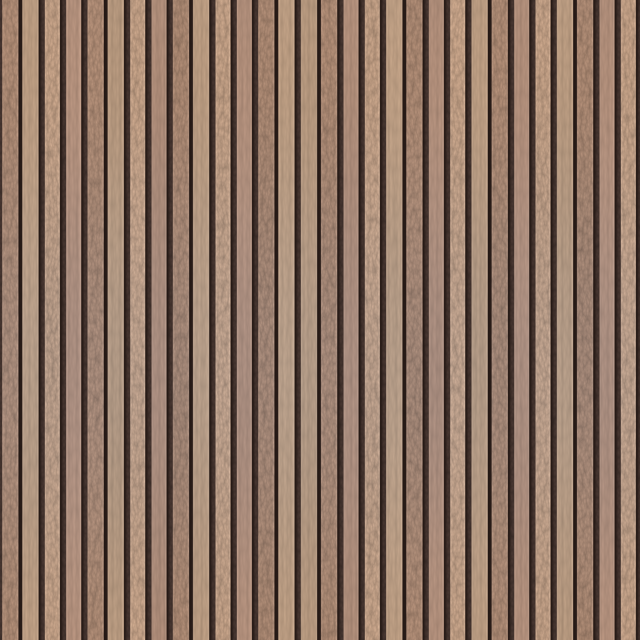
Reproduce this texture procedurally as a Shadertoy shader.

```glsl
const float SLATS = 30.0;
const float SHIFT = 0.045;        // grooves sit slightly left of the even pitch
const float MIRROR_AT = 14.0;     // slat where the board order reverses
const float NARROW_GROOVE = 0.088; // half widths, in slat pitches
const float WIDE_GROOVE = 0.145;

const vec3 FELT = vec3(0.25, 0.19, 0.17);
const vec3 SHADOW = vec3(0.13, 0.085, 0.07);
const vec3 WOOD[4] = vec3[4](
    vec3(0.61, 0.495, 0.425),     // dark, coarse
    vec3(0.695, 0.59, 0.50),      // pale, smooth
    vec3(0.695, 0.58, 0.495),     // pale, coarse
    vec3(0.66, 0.54, 0.475));     // rosy, smooth

float hash(vec2 p) {
    p = fract(p * vec2(0.1031, 0.1137));
    p += dot(p, p.yx + 33.33);
    return fract((p.x + p.y) * p.x * 17.0);
}

// Distance to the nearest scattered point
float cellular(vec2 p) {
    vec2 cell = floor(p);
    float nearest = 2.0;
    for (int y = -1; y <= 1; y++) {
        for (int x = -1; x <= 1; x++) {
            vec2 c = cell + vec2(x, y);
            vec2 point = c + vec2(hash(c), hash(c + 71.7));
            nearest = min(nearest, length(point - p));
        }
    }
    return nearest;
}

// Four boards in turn, reversed past the mirror slat
float boardKind(float slat) {
    return slat < MIRROR_AT ? mod(slat, 4.0) : mod(15.0 - slat, 4.0);
}

// Only the dark and pale smooth boards meet in a tight joint
float grooveHalf(float kindA, float kindB) {
    return abs(kindA + kindB - 1.0) < 0.5 ? NARROW_GROOVE : WIDE_GROOVE;
}

// Wavering short fibres
float coarseGrain(vec2 p, float seed) {
    float bend = 0.05 * sin(p.y * 23.0 + seed * 40.0) + 0.03 * sin(p.y * 61.0 + seed * 17.0);
    vec2 q = vec2(p.x + bend, p.y) + seed * vec2(13.0, 7.0);
    float fibres = 0.5 - cellular(q * vec2(6.0, 65.0));
    float pores = 0.5 - cellular(q * vec2(10.0, 160.0) + 50.0);
    return 0.20 * fibres + 0.12 * pores;
}

// Long straight streaks with a little fine fleck
float smoothGrain(vec2 p, float seed) {
    float phase = seed * 50.0 + 0.5 * sin(p.y * 5.0 + seed * 20.0);
    float streaks = sin(p.x * 19.0 + phase) + 0.7 * sin(p.x * 33.0 - phase * 1.7);
    float fleck = 0.5 - cellular(p * vec2(8.0, 45.0) + seed * 90.0);
    return 0.022 * streaks + 0.085 * fleck;
}

vec3 woodColor(float kind, vec2 p, float seed) {
    bool coarse = mod(kind, 2.0) < 0.5;
    float grain = coarse ? coarseGrain(p, seed) : smoothGrain(p, seed);
    float drift = 0.012 * sin(p.y * 9.0 + seed * 30.0) + 0.035 * (seed - 0.5);
    float warmth = 0.012 * cos(p.y * 6.28 + 0.5);
    return WOOD[int(kind + 0.5)] * (1.0 + grain + drift) + warmth * vec3(1.0, 0.0, -1.0);
}

// Felt with the left board's shadow; tight joints stay nearly black
vec3 grooveColor(float side, float halfWidth, vec2 p) {
    float lit = smoothstep(-halfWidth, halfWidth * 0.3, side);
    float openness = step(0.5 * (NARROW_GROOVE + WIDE_GROOVE), halfWidth);
    float fuzz = 0.5 - cellular(p * vec2(7.0, 130.0));
    return mix(SHADOW, FELT * (1.0 + 0.25 * fuzz), lit * mix(0.2, 1.0, openness));
}

void mainImage(out vec4 fragColor, in vec2 fragCoord) {
    vec2 uv = fragCoord / iResolution.xy;
    vec2 p = vec2(uv.x * SLATS + SHIFT, uv.y);
    float slat = floor(p.x);
    float across = fract(p.x);
    float seed = hash(vec2(slat + 3.0, 19.0));

    float kind = boardKind(slat);
    float leftHalf = grooveHalf(boardKind(slat - 1.0), kind);
    float rightHalf = grooveHalf(kind, boardKind(slat + 1.0));
    float leftEdge = across - leftHalf;
    float rightEdge = 1.0 - across - rightHalf;
    float edge = min(leftEdge, rightEdge);

    // Board face with thin pale bevels
    vec3 wood = woodColor(kind, p, seed);
    float bevel = exp(-pow((edge - 0.045) / 0.035, 2.0));
    wood += bevel * (leftEdge < rightEdge ? 0.035 : 0.055);

    bool onRight = across > 0.5;
    vec3 groove = grooveColor(onRight ? across - 1.0 : across, onRight ? rightHalf : leftHalf, p);

    float softness = max(0.035, 0.75 * SLATS / iResolution.x);
    vec3 color = mix(groove, wood, smoothstep(-softness, softness, edge));
    fragColor = vec4(color, 1.0);
}
```
